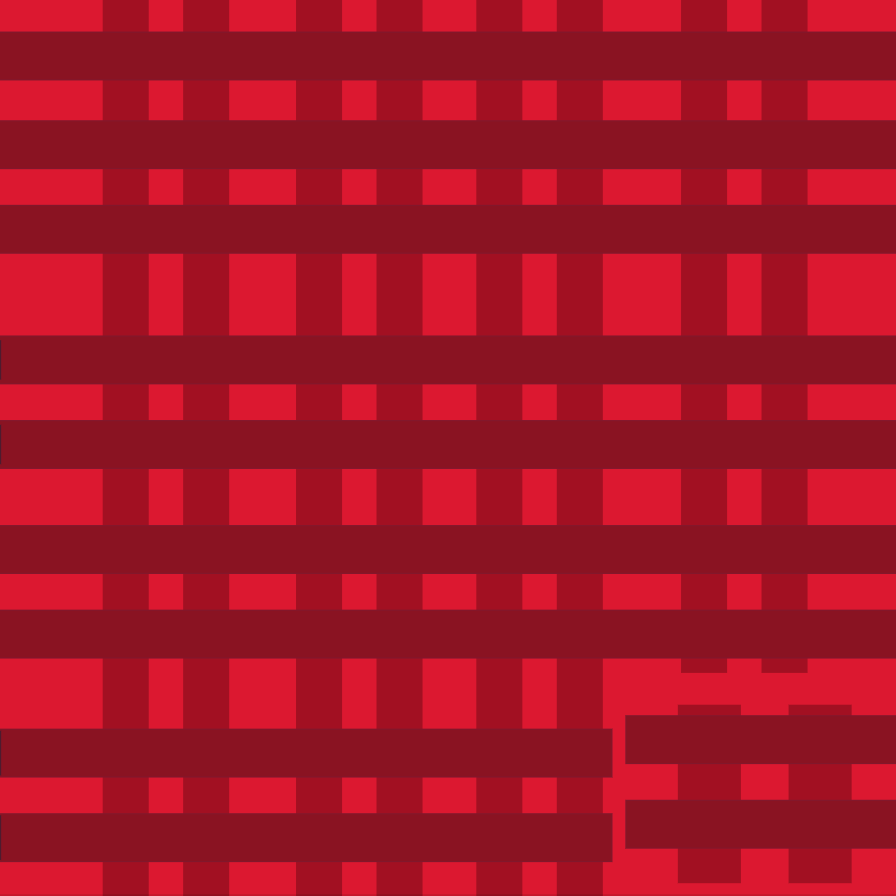
This pattern is drawn by a Shadertoy shader. Its source:

```glsl
// Antialiased coverage of a signed distance (negative inside)
float fill(float d) {
    return clamp(0.5 - d * iResolution.y, 0.0, 1.0);
}

// Distance to two parallel stripes mirrored about a centre
float stripePair(float x, float centre, float offset, float halfWidth) {
    return abs(abs(x - centre) - offset) - halfWidth;
}

void mainImage(out vec4 fragColor, in vec2 fragCoord) {
    vec2 p = fragCoord / iResolution.xy;
    vec3 color = vec3(0.863, 0.094, 0.188);

    // Vertical stripes: four pairs, the last one cut short above the patch
    float columns[4] = float[](0.1852, 0.4010, 0.6022, 0.8307);
    float vertical = 1.0;
    for (int i = 0; i < 4; i++) {
        float d = stripePair(p.x, columns[i], 0.0449, 0.0257);
        if (i == 3) d = max(d, 0.2490 - p.y);
        vertical = min(vertical, d);
    }

    // Wider, shorter stripes inside the corner patch
    float patchStripes = stripePair(p.x, 0.8535, 0.0618, 0.0352);
    patchStripes = max(patchStripes, abs(p.y - 0.1139) - 0.0996);
    vertical = min(vertical, patchStripes);
    color = mix(color, vec3(0.635, 0.063, 0.133), fill(vertical));

    // Horizontal bars: five pairs, the lowest ending at the patch
    float rows[5] = float[](0.9847, 0.7913, 0.5511, 0.3395, 0.1123);
    float horizontal = 1.0;
    for (int i = 0; i < 5; i++) {
        float d = stripePair(p.y, rows[i], 0.0472, 0.0273);
        if (i == 4) d = max(d, p.x - 0.6836);
        horizontal = min(horizontal, d);
    }

    // Patch bars sit slightly higher
    float patchBars = stripePair(p.y, 0.1273, 0.0472, 0.0273);
    horizontal = min(horizontal, max(patchBars, 0.6979 - p.x));

    // Bars with a faint purple rim
    vec3 bar = mix(vec3(0.51, 0.09, 0.17), vec3(0.541, 0.075, 0.133), fill(horizontal + 0.0013));
    color = mix(color, bar, fill(horizontal));

    // Dark nicks where some bars meet the left edge
    float nicks = min(stripePair(p.y, rows[2], 0.0472, 0.022), stripePair(p.y, rows[4], 0.0472, 0.025));
    color = mix(color, vec3(0.20, 0.12, 0.20), 0.7 * fill(max(nicks, p.x - 0.0013)));

    // Thin shade along the bottom edge
    color *= 1.0 - 0.1 * fill(p.y - 0.002);
    fragColor = vec4(color, 1.0);
}
```
